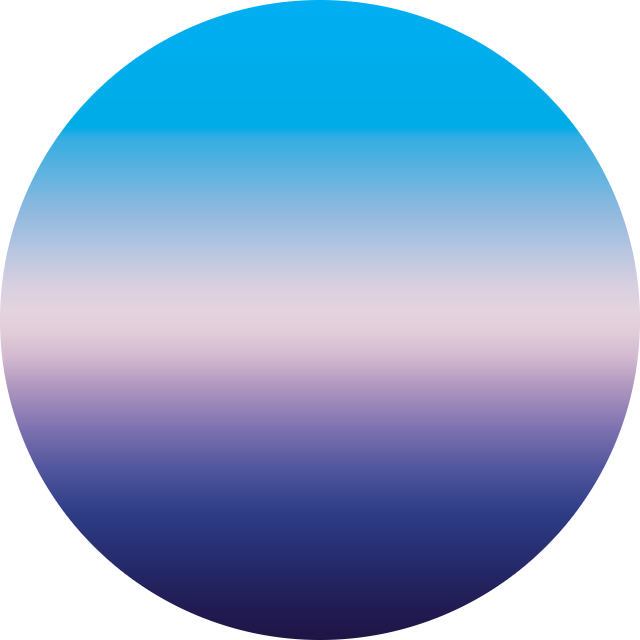
A Shadertoy shader for this background:

```glsl
// A twilight sky disc on white: blue above, a pale pink horizon, indigo below.
// Horizontal colour bands are blended in turn from top to bottom, then
// clipped by the distance to a circle that touches the canvas edges.

// Fades from the colour above to the colour below between two heights.
vec3 fadeDown(vec3 above, vec3 below, float y, float top, float bottom) {
    return mix(above, below, clamp((top - y) / (top - bottom), 0.0, 1.0));
}

vec3 skyColor(float y) {
    // Blue upper sky, with a crisp change of slope at its lower edge
    vec3 sky = vec3(0.0, 0.682, 0.950);
    sky = fadeDown(sky, vec3(0.000, 0.675, 0.900), y, 1.000, 0.802);
    sky = fadeDown(sky, vec3(0.200, 0.678, 0.882), y, 0.802, 0.785);
    sky = fadeDown(sky, vec3(0.570, 0.725, 0.875), y, 0.785, 0.667);

    // Pale haze and pink horizon
    sky = fadeDown(sky, vec3(0.750, 0.785, 0.880), y, 0.667, 0.596);
    sky = fadeDown(sky, vec3(0.850, 0.815, 0.880), y, 0.596, 0.551);
    sky = fadeDown(sky, vec3(0.893, 0.830, 0.870), y, 0.551, 0.512);
    sky = fadeDown(sky, vec3(0.880, 0.800, 0.850), y, 0.512, 0.479);

    // Mauve deepening to indigo
    sky = fadeDown(sky, vec3(0.820, 0.720, 0.810), y, 0.479, 0.440);
    sky = fadeDown(sky, vec3(0.700, 0.605, 0.755), y, 0.440, 0.401);
    sky = fadeDown(sky, vec3(0.500, 0.450, 0.690), y, 0.401, 0.333);
    sky = fadeDown(sky, vec3(0.325, 0.340, 0.620), y, 0.333, 0.271);
    sky = fadeDown(sky, vec3(0.180, 0.235, 0.525), y, 0.271, 0.199);
    sky = fadeDown(sky, vec3(0.140, 0.150, 0.390), y, 0.199, 0.102);
    sky = fadeDown(sky, vec3(0.130, 0.100, 0.315), y, 0.102, 0.043);
    return fadeDown(sky, vec3(0.120, 0.080, 0.270), y, 0.043, 0.0);
}

void mainImage(out vec4 fragColor, in vec2 fragCoord) {
    // Canvas units, with the disc centred on any aspect ratio
    float size = min(iResolution.x, iResolution.y);
    vec2 p = (fragCoord - 0.5 * iResolution.xy) / size;

    // Signed distance to the rim, smoothed over one pixel
    float rim = length(p) - 0.5;
    float disc = clamp(0.5 - rim * size, 0.0, 1.0);

    fragColor = vec4(mix(vec3(1.0), skyColor(p.y + 0.5), disc), 1.0);
}
```
